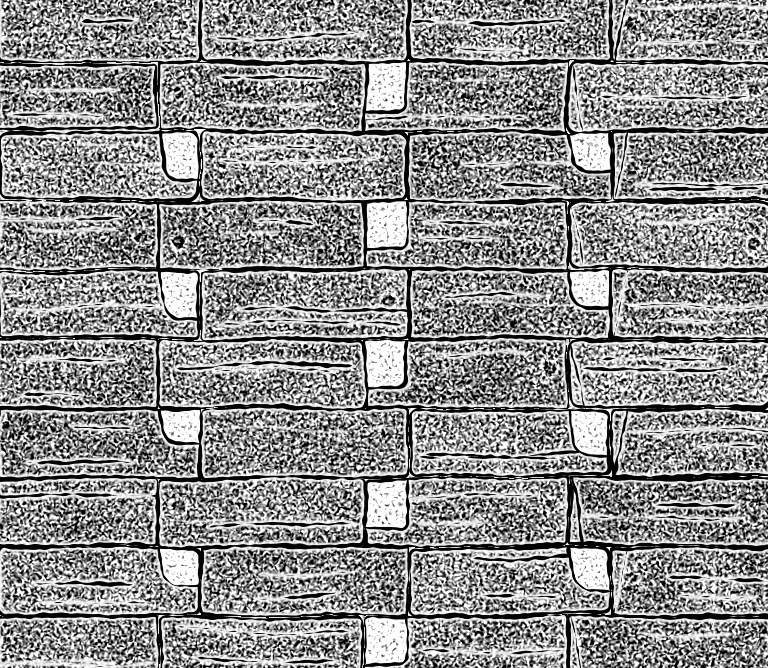
Write a Shadertoy shader that draws this texture.

```glsl
// Black and white etched shingle wall: staggered courses of long rounded blocks,
// mirrored on every other course, with pale notches, dark streaks and nail rings.
// Outlines come from box distances; the grain is warped, stretched gradient noise.

#define COURSES_PER_WIDTH 11.1  // canvas width in course heights
#define PERIOD 5.925            // one pair of blocks
#define SPLIT 2.934             // joint inside the pair
#define NOTCH_LEFT 2.33         // left side of the notch
#define SEAM_HALF 0.021         // half width of the black seams
#define HALO 0.055              // reach of the white rim beside a seam
#define GRAIN_FREQ 20.5
#define GRAIN_CONTRAST 1.15
#define GRAIN_LEVEL 0.53

const vec3 INK = vec3(0.015);
const vec3 PAPER = vec3(0.99);

float hash(vec2 p) {
    vec3 q = fract(p.xyx * 0.1031);
    q += dot(q, q.yzx + 33.33);
    return fract((q.x + q.y) * q.z);
}

float corner(vec2 cell, vec2 offset) {
    float a = 6.2832 * hash(cell);
    return dot(vec2(cos(a), sin(a)), offset);
}

float noise(vec2 p) {
    vec2 i = floor(p), f = p - i, u = f * f * (3.0 - 2.0 * f);
    vec2 e = vec2(1, 0);
    return mix(mix(corner(i, f), corner(i + e, f - e), u.x),
               mix(corner(i + e.yx, f - e.yx), corner(i + 1.0, f - 1.0), u.x), u.y);
}

float roundBox(vec2 p, vec2 halfSize, float r) {
    vec2 d = abs(p) - halfSize + r;
    return length(max(d, 0.0)) + min(max(d.x, d.y), 0.0) - r;
}

void mainImage(out vec4 fragColor, in vec2 fragCoord) {
    float px = COURSES_PER_WIDTH / iResolution.x;
    vec2 raw = vec2(fragCoord.x, iResolution.y - fragCoord.y) * px + vec2(0.0, 0.1);

    // Hand-cut wobble of every edge
    vec2 p = raw + 0.06 * vec2(noise(raw * 1.3), noise(raw * 0.9 + 40.0))
                 + 0.02 * vec2(noise(raw * 6.0 + 9.0), noise(raw * 6.0 + 70.0));

    // Course and block; odd courses run mirrored
    float course = floor(p.y), y = p.y - course;
    float odd = mod(course, 2.0);
    float along = mix(p.x + 0.03, 8.21 - p.x, odd);
    float pairId = floor(along / PERIOD);
    float x = along - pairId * PERIOD;
    float second = step(SPLIT, x);
    vec2 id = vec2(pairId * 2.0 + second + 20.0, course * 3.0 + 5.0);
    float r1 = hash(id), r2 = hash(id + 37.0), r3 = hash(id + 71.0);

    // Slightly tilted block, some corners nearly square
    float x0 = second * SPLIT;
    float len = mix(SPLIT, PERIOD - SPLIT, second);
    vec2 local = vec2(x - x0 - 0.5 * len, y - 0.5);
    vec2 tilted = local + 0.024 * (r1 - 0.5) * vec2(-local.y, local.x);
    vec2 halfSize = vec2(0.5 * len, 0.5) - 0.004 - 0.03 * r2 * r2;
    float edge = abs(roundBox(tilted, halfSize, 0.03 + 0.13 * r3 * r3));

    // Notch in the upper corner of the first block of each pair
    float notchDepth = mix(mix(0.44, 0.74, r2), mix(0.68, 0.8, r2), odd);
    if (course < 0.5) notchDepth = -1.0;
    float slant = mix(0.16, 0.02, odd) * y;
    float notch = roundBox(vec2(x - slant - NOTCH_LEFT - 1.0, y - notchDepth + 1.0),
                           vec2(1.0), mix(0.2, 0.11, odd));
    notch = mix(notch, 1.0, second);
    edge = min(edge, abs(notch));
    float inNotch = 1.0 - smoothstep(-px, px, notch);

    // One column of joints carries a second, leaning seam
    float lean = mix(8.86 + 0.22 * (1.0 - y), 8.25 + 0.19 * y, odd);
    edge = min(edge, abs(p.x - lean) + 0.02 * hash(vec2(course, 8.0)));

    // Long broken streaks along the blocks
    for (int k = 0; k < 2; k++) {
        vec2 seed = id + float(k) * 13.0 + 101.0;
        float height = mix(0.16, 0.84, hash(seed));
        float mid = (hash(seed + 3.0) - 0.5) * 0.7;
        float reach = mix(0.5, 1.5, hash(seed + 7.0));
        float weight = hash(seed + 11.0);
        float bend = 0.07 * noise(vec2(raw.x * 0.9, seed.y + float(k) * 5.3));
        float fade = smoothstep(reach - 0.2, reach + 0.1, abs(local.x - mid));
        float streak = abs(y - height - bend) + 0.12 * fade + 0.055 * weight * weight
                     + 0.06 * max(noise(vec2(raw.x * 3.0, seed.x + 0.4)), 0.0);
        edge = min(edge, mix(streak, 1.0, inNotch));
    }

    // Grain, with faint lengthwise fibres and a tone per block
    vec2 g = raw * GRAIN_FREQ;
    g += 0.7 * vec2(noise(g * 0.45 + 5.0), noise(g * 0.45 + 81.0));
    float grain = noise(g) + noise(mat2(0.8, 0.6, -0.6, 0.8) * g * 1.37 + 57.0);
    float level = GRAIN_LEVEL + 0.12 * (r3 - 0.5) + 0.2 * noise(raw * vec2(1.5, 9.0))
                + 0.16 * noise(raw * 1.3 + 33.0);

    // Nail rings near the ends or the middle
    for (int k = 0; k < 2; k++) {
        vec2 seed = id + float(k) * 19.0 + 211.0;
        vec2 nail = vec2((floor(hash(seed) * 3.0) - 1.0) * 1.2, 0.3 * (hash(seed + 5.0) - 0.5));
        float ring = (length(local - nail) - 0.11) / 0.03;
        level += 0.25 * (exp(-ring * ring) - 1.2 * exp(-(ring + 1.6) * (ring + 1.6)));
    }
    level = mix(level, 1.2, inNotch);
    float tone = clamp(level + GRAIN_CONTRAST * grain, 0.0, 1.0);

    // White rim, then the black seam on top, both uneven in weight
    edge += 0.02 * noise(raw * 9.0 + 15.0) + 0.02 * noise(raw * 1.8 + 90.0);
    float rim = 1.0 - smoothstep(HALO - 0.02, HALO + 0.025, edge);
    tone = mix(tone, 1.0, 0.88 * rim);
    tone *= smoothstep(SEAM_HALF - 0.6 * px, SEAM_HALF + 0.6 * px, edge);
    fragColor = vec4(mix(INK, PAPER, tone), 1.0);
}
```
